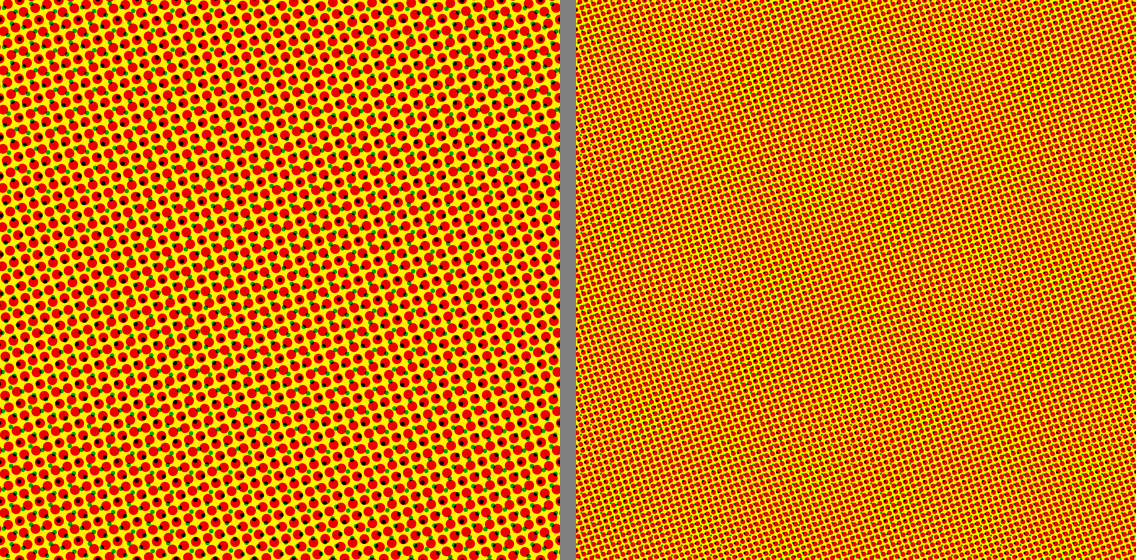
Left: one tile. Right: repeated 2 by 2.
Reproduce this pattern procedurally as a three.js fragment shader.

```glsl
varying vec2 vUv;

const vec3 YELLOW_INK = vec3(1.0, 0.95, 0.0);
const vec3 MAGENTA_INK = vec3(0.925, 0.0, 0.55);
const vec3 CYAN_INK = vec3(0.0, 0.68, 0.94);

// Whole-number steps across the canvas keep each tilted screen seamless
const vec2 MAGENTA_STEPS = vec2(43.0, 14.0);
const vec2 CYAN_STEPS = vec2(43.0, -14.0);

// Dot radii as fractions of the screen pitch
const float MAGENTA_RADIUS = 0.395;
const float CYAN_RADIUS = 0.18;

// Rotates and scales the canvas into square screen cells
vec2 screenCoords(vec2 p, vec2 steps) {
  return vec2(dot(p, steps), dot(p, vec2(-steps.y, steps.x)));
}

// Coverage of one round dot per cell, with a smoothed edge
float dotScreen(vec2 p, vec2 steps, float radius) {
  vec2 coords = screenCoords(p, steps);
  float softness = 0.7 * length(dFdx(coords));
  float dist = length(fract(coords) - 0.5) - radius;
  return 1.0 - smoothstep(-softness, softness, dist);
}

// Overprints a translucent ink
vec3 overprint(vec3 base, vec3 ink, float coverage) {
  return base * mix(vec3(1.0), ink, coverage);
}

void main() {
  float magenta = dotScreen(vUv, MAGENTA_STEPS, MAGENTA_RADIUS);
  float cyan = dotScreen(vUv, CYAN_STEPS, CYAN_RADIUS);

  vec3 color = overprint(YELLOW_INK, MAGENTA_INK, magenta);
  color = overprint(color, CYAN_INK, cyan);
  gl_FragColor = vec4(color, 1.0);
}
```
